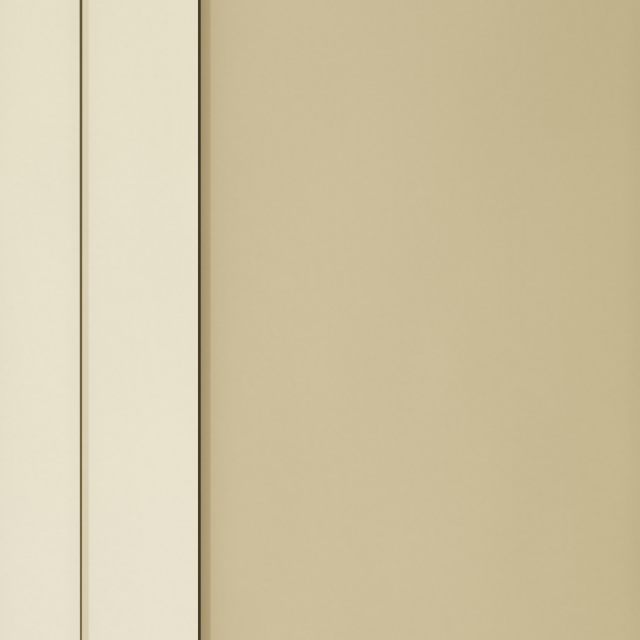
Give the GLSL for this texture, as a WebGL 1 fragment shader.

```glsl
precision highp float;
// Pale upright panels beside a warm beige wall, seen in soft light.
// Vertical bands are layered with smoothed steps; each joint has a thin dark
// seam and a narrow shadow to its right, and faint noise grains the paint.

uniform vec2 u_resolution;

#define SEAM_X 0.1265
#define SEAM_WIDTH 0.0036
#define SEAM_SHADOW_END 0.1385
#define EDGE_X 0.3115
#define EDGE_WIDTH 0.0042
#define EDGE_SHADOW_END 0.329
#define GRAIN 0.008
#define MOTTLE 0.007

float hash(vec2 p) {
    return fract(sin(dot(p, vec2(127.1, 311.7))) * 43758.5453);
}

float noise(vec2 p) {
    vec2 i = floor(p);
    vec2 f = fract(p);
    f = f * f * (3.0 - 2.0 * f);
    return mix(mix(hash(i), hash(i + vec2(1.0, 0.0)), f.x),
               mix(hash(i + vec2(0.0, 1.0)), hash(i + 1.0), f.x), f.y);
}

// Antialiased step at an edge
float stepAt(float edge, float x, float soft) {
    return smoothstep(edge - soft, edge + soft, x);
}

// Antialiased vertical strip
float strip(float center, float width, float x, float soft) {
    return 1.0 - smoothstep(width * 0.5 - soft, width * 0.5 + soft, abs(x - center));
}

vec3 panelColor(vec2 uv) {
    vec3 color = mix(vec3(0.912, 0.884, 0.806), vec3(0.902, 0.876, 0.785), uv.y);
    // Soft roll-off next to the seam and along the outer left border
    color -= 0.012 * exp(-max(uv.x - SEAM_SHADOW_END, 0.0) * 60.0) * step(SEAM_X, uv.x);
    color -= 0.012 * smoothstep(0.095, SEAM_X, uv.x) * step(uv.x, SEAM_X);
    color -= 0.010 * exp(-uv.x * 45.0);
    return color;
}

vec3 wallColor(vec2 uv) {
    vec3 lit = vec3(0.808, 0.750, 0.613);
    vec3 dim = vec3(0.768, 0.716, 0.562);
    float falloff = smoothstep(0.48, 1.05, uv.x + 0.07 * (uv.y - 0.5));
    vec3 color = mix(lit, dim, falloff);
    color -= vec3(0.035, 0.034, 0.040) * exp(-max(uv.x - EDGE_SHADOW_END, 0.0) * 40.0);
    color -= 0.012 * smoothstep(0.5, 1.0, uv.y);
    color -= 0.012 * smoothstep(0.97, 1.0, uv.x);
    return color;
}

void main() {
    vec2 uv = gl_FragCoord.xy / u_resolution;
    float soft = 0.75 / u_resolution.x;

    // Broad surfaces
    vec3 color = mix(panelColor(uv), wallColor(uv), stepAt(EDGE_X, uv.x, soft));

    // Seam between the two panels, heavier toward the top
    float seamShade = stepAt(SEAM_X, uv.x, soft) * (1.0 - stepAt(SEAM_SHADOW_END, uv.x, 0.0018));
    color = mix(color, vec3(0.845, 0.800, 0.690), seamShade * mix(0.95, 0.75, uv.y));
    float seamWidth = SEAM_WIDTH * mix(0.9, 1.15, uv.y);
    vec3 seamColor = mix(vec3(0.47, 0.42, 0.27), vec3(0.38, 0.34, 0.21), uv.y);
    color = mix(color, seamColor, strip(SEAM_X, seamWidth, uv.x, 0.0011));

    // Panel edge and the shadow it casts on the wall
    float castShade = stepAt(EDGE_X, uv.x, soft) * (1.0 - stepAt(EDGE_SHADOW_END, uv.x, 0.0022));
    float depth = clamp((uv.x - EDGE_X) / (EDGE_SHADOW_END - EDGE_X), 0.0, 1.0);
    vec3 castColor = mix(vec3(0.635, 0.565, 0.410), vec3(0.705, 0.640, 0.490), depth);
    color = mix(color, castColor, castShade);
    color = mix(color, vec3(0.25, 0.22, 0.13), strip(EDGE_X, EDGE_WIDTH, uv.x, 0.0011));

    // Paint texture: broad mottling plus fine grain
    color += MOTTLE * (noise(uv * vec2(16.0, 7.0)) - 0.5);
    color += GRAIN * (noise(uv * 210.0) - 0.5);

    gl_FragColor = vec4(color, 1.0);
}
```
